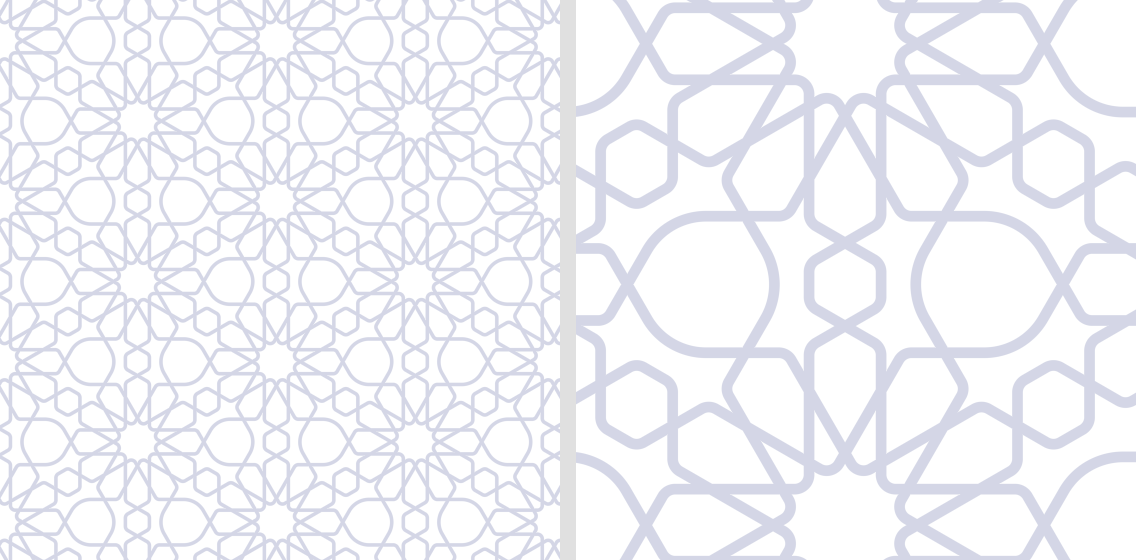
Left, the full canvas; right, a detail of the centre.
Reproduce this pattern procedurally as a Shadertoy shader.

```glsl
const float PI = 3.14159265;
const float ROOT3 = 1.7320508;

// Lengths are in units of the spacing between neighbouring rosettes
const float ROSETTES_DOWN = 3.49;
const vec2  ROSETTE_ORIGIN = vec2(0.4935, 0.6406);
const float LINE_WIDTH = 0.0222;
const float CORNER_RADIUS = 0.03;
const float SMALL_HEXAGON = 0.0864;
const vec3  PAPER = vec3(1.0);
const vec3  INK = vec3(0.83, 0.84, 0.90);

// Proportions that follow from the values above
const float PETAL_TIP = 0.5 - SMALL_HEXAGON;
const float PETAL_HALF = SMALL_HEXAGON * ROOT3 / 2.0;
const float LARGE_HEXAGON = 1.0 / ROOT3 - PETAL_TIP;

// Reflects the positive side of a mirror line through the origin
vec2 foldAcross(vec2 p, float angle) {
    vec2 normal = vec2(-sin(angle), cos(angle));
    return p - 2.0 * max(dot(p, normal), 0.0) * normal;
}

// Distance to two equal legs joined by a fillet; aim is their bisector
float bend(vec2 p, vec2 corner, float aim, float halfAngle, float radius, float leg) {
    p -= corner;
    vec2 axis = vec2(cos(aim), sin(aim));
    vec2 q = vec2(dot(p, axis), abs(axis.x * p.y - axis.y * p.x));
    vec2 dir = vec2(cos(halfAngle), sin(halfAngle));
    float along = dot(q, dir);
    if (along < radius * dir.x / dir.y)
        return abs(length(q - vec2(radius / dir.y, 0.0)) - radius);
    return length(q - dir * min(along, leg));
}

// Triangular lattice reduced to one 30 degree wedge of a rosette
vec2 foldLattice(vec2 p) {
    vec2 cell = vec2(ROOT3, 1.0);
    vec2 a = mod(p + 0.5 * cell, cell) - 0.5 * cell;
    vec2 b = mod(p, cell) - 0.5 * cell;
    p = dot(a, a) < dot(b, b) ? a : b;
    p = foldAcross(abs(p.yx), PI / 6.0);
    return vec2(p.x, abs(p.y));
}

// Twelve petals radiating from the central star
float rosette(vec2 p) {
    p = foldAcross(p, PI / 12.0);
    float aim = PI / 12.0;
    vec2 starCorner = PETAL_HALF * sqrt(2.0) * vec2(cos(aim), sin(aim));
    float d = bend(p, starCorner, aim, PI / 4.0, CORNER_RADIUS, 0.23);
    d = min(d, bend(vec2(p.x, -p.y), starCorner, aim, PI / 4.0, CORNER_RADIUS, 0.23));
    vec2 shoulder = vec2(PETAL_TIP - PETAL_HALF / ROOT3, PETAL_HALF);
    return min(d, bend(p, shoulder, 4.0 * PI / 3.0, PI / 3.0, CORNER_RADIUS, 0.11));
}

// Small hexagons between two rosettes, large rounded ones among three
float hexagons(vec2 p) {
    vec2 smallCorner = vec2(0.5 - 0.5 * SMALL_HEXAGON, PETAL_HALF);
    vec2 largeCorner = vec2(0.5, 0.5 / ROOT3 - LARGE_HEXAGON);
    float small = bend(p, smallCorner, -PI / 3.0, PI / 3.0, CORNER_RADIUS, SMALL_HEXAGON);
    float large = bend(p, largeCorner, PI / 2.0, PI / 3.0,
                       LARGE_HEXAGON * ROOT3 / 2.0, LARGE_HEXAGON);
    return min(small, large);
}

void mainImage(out vec4 fragColor, in vec2 fragCoord) {
    vec2 uv = (fragCoord - 0.5 * iResolution.xy) / iResolution.y + 0.5;
    vec2 p = foldLattice((uv - ROSETTE_ORIGIN) * ROSETTES_DOWN);
    float d = min(rosette(p), hexagons(p)) - 0.5 * LINE_WIDTH;
    float soft = 0.7 * ROSETTES_DOWN / iResolution.y;
    fragColor = vec4(mix(INK, PAPER, smoothstep(-soft, soft, d)), 1.0);
}
```
